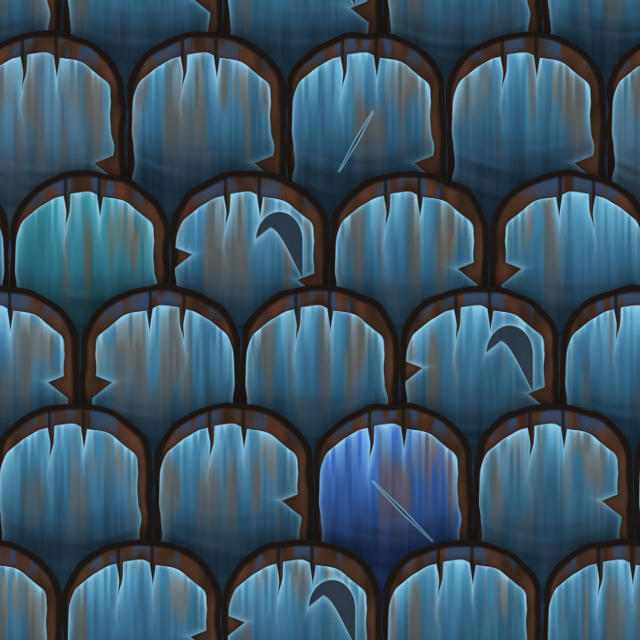
A WebGL 1 fragment shader for this pattern:

```glsl
precision highp float;
// Overlapping weathered blue shingles: four across, five rows down, each row in front of
// the one above. Every shingle is an arch with a wooden rim and a painted face that is
// cut by cracks, chips and hollows, then shaded with streaks, rust and frosted edges.
uniform vec2 u_resolution;

#define COLUMNS 4.0
#define LIGHT_BLUE vec3(0.27, 0.53, 0.67)
#define MID_BLUE vec3(0.19, 0.385, 0.50)
#define DEEP_BLUE vec3(0.145, 0.235, 0.31)
#define ICE vec3(0.56, 0.80, 0.91)
#define RUST vec3(0.41, 0.30, 0.23)
#define DARK_WOOD vec3(0.19, 0.135, 0.105)
#define WARM_WOOD vec3(0.36, 0.23, 0.17)
#define OUTLINE vec3(0.105, 0.085, 0.075)
#define CRACK_LEFT -0.15
#define CRACK_RIGHT 0.06

float hash(vec2 p) {
  vec3 a = fract(vec3(p.xyx) * 0.1031);
  a += dot(a, a.yzx + 33.33);
  return fract((a.x + a.y) * a.z);
}

float noise(vec2 p) {
  vec2 i = floor(p), f = fract(p);
  f = f * f * (3.0 - 2.0 * f);
  return mix(mix(hash(i), hash(i + vec2(1, 0)), f.x),
             mix(hash(i + vec2(0, 1)), hash(i + vec2(1, 1)), f.x), f.y);
}

// Approximate distance to a round-topped slab; y runs down from its top.
float arch(vec2 p, float halfWidth, float rise) {
  float u = abs(p.x) / halfWidth, v = max(rise - p.y, 0.0) / rise;
  return (length(vec2(u, v)) - 1.0) * mix(halfWidth, rise, v / (u + v + 0.001));
}

// The cutting shapes are positive inside.
float crack(vec2 q, float x, float len) {
  x += 0.03 * (noise(vec2(q.y * 9.0, x * 40.0)) - 0.5);
  return 0.024 * (1.0 - (q.y - 0.1) / len) - abs(q.x - x);
}

float notch(vec2 q, float y) {
  float reach = q.x - 0.30;
  return min(q.y - y + reach * 0.4, y + reach * 0.8 - q.y) * 0.8;
}

float hollow(vec2 q) {
  float lump = 0.33 + 0.40 * smoothstep(0.12, 0.42, q.x) + 0.8 * max(0.13 - q.x, 0.0);
  return min(-arch(q - vec2(0.185, 0.235), 0.145, 0.18), (lump - q.y) * 0.55);
}

float segment(vec2 p, vec2 a, vec2 b) {
  vec2 ab = b - a;
  float t = clamp(dot(p - a, ab) / dot(ab, ab), 0.0, 1.0);
  return length(p - a - ab * t) + 0.016 * abs(t - 0.5);
}

// Kinds: 0 whole, 1 chip right, 2 chip left, 3 hollow, 4 chip and scratch,
// 5 violet and scratched, 6 teal, 7 greyed chip.
float faceDistance(vec2 q, float kind, float chipY) {
  float d = arch(q - vec2(-0.025, 0.125), 0.44, 0.30) + 0.045 * (noise(q * 10.0 + 7.0) - 0.5);
  d = max(d, max(crack(q, CRACK_LEFT, 0.22), crack(q, CRACK_RIGHT, 0.16)));
  bool whole = kind == 0.0 || kind == 5.0 || kind == 6.0;
  if (kind == 3.0) {
    d = max(d, max(hollow(q), notch(vec2(-q.x - 0.06, q.y), 0.5)));
    d = max(d, notch(q, 0.66));
  } else if (!whole) d = max(d, notch(q, chipY));
  return d;
}

vec3 paintedFace(vec2 q, float d, float kind, float seed) {
  vec3 c = mix(LIGHT_BLUE, MID_BLUE, smoothstep(0.1, 0.6, q.y));
  c = mix(c, DEEP_BLUE, smoothstep(0.5, 0.98, q.y));
  if (kind == 5.0) c *= vec3(0.93, 0.84, 1.16);
  if (kind == 6.0) c *= vec3(0.85, 1.08, 0.96);
  if (kind == 7.0) c = mix(c, vec3(0.36, 0.43, 0.47), 0.35);
  // Vertical grain and curved brush marks low down.
  float fine = noise(vec2(q.x * 48.0, q.y * 3.5) + seed);
  c *= 0.82 + 0.24 * noise(vec2(q.x * 17.0, q.y * 2.5) + seed) + 0.12 * fine;
  float brush = noise(vec2(q.x * 3.0 + seed, (q.y + q.x * q.x * 0.6) * 24.0));
  c *= 1.0 - 0.25 * brush * smoothstep(0.55, 0.85, q.y);
  // Rust runs, heaviest at the upper right.
  float rust = 0.6 * smoothstep(0.52, 0.85, noise(vec2(q.x * 14.0, q.y * 1.8) + seed * 1.7));
  vec2 patchPos = (q - vec2(0.24, 0.30)) / vec2(0.13, 0.17);
  rust += 0.8 * exp(-dot(patchPos, patchPos)) * smoothstep(0.25, 0.7, fine);
  c = mix(c, RUST, min(rust, 0.7) * (1.0 - smoothstep(0.5, 0.95, q.y)));
  // Frosted edges and drips.
  float u = clamp((q.x + 0.025) / 0.44, -1.0, 1.0);
  float drop = max(q.y - 0.125 - 0.30 * (1.0 - sqrt(1.0 - u * u)), 0.0);
  float drips = exp(-drop * 7.0) * smoothstep(0.3, 0.8, fine);
  float edge = exp(min(d, 0.0) * 62.0) * mix(1.0, 0.45, smoothstep(0.35, 0.9, q.y));
  return mix(c, ICE, clamp(edge * 0.85 + drips * 0.65, 0.0, 0.95));
}

vec3 woodenRim(vec2 q, float outer, float face, float kind, float seed) {
  vec3 c = mix(DARK_WOOD, WARM_WOOD, noise(q * vec2(15.0, 7.0) + seed));
  float stain = smoothstep(0.3, 0.75, noise(vec2(q.x * 22.0, q.y * 5.0) + seed));
  c = mix(c, vec3(0.18, 0.30, 0.45), stain * 0.75 * (1.0 - smoothstep(0.08, 0.26, q.y)));
  float split = min(abs(q.x - CRACK_LEFT), abs(q.x - CRACK_RIGHT));
  c = mix(c, OUTLINE, 0.7 * (1.0 - smoothstep(0.004, 0.018, split)));
  c = mix(c, OUTLINE, 0.6 * exp(-max(face, 0.0) * 60.0));
  if (kind == 3.0) c = mix(c, DEEP_BLUE, 0.8 * smoothstep(-0.01, 0.01, hollow(q)));
  return mix(c, OUTLINE, smoothstep(-0.032, -0.006, outer));
}

// Per row: horizontal shift, top edge, and one kind digit per column.
vec3 rowLayout(float r) {
  if (r < 0.5) return vec3(0.29, 0.22, 7141);
  if (r < 1.5) return vec3(0.56, 1.09, 6312);
  if (r < 2.5) return vec3(0.0, 1.80, 1203);
  if (r < 3.5) return vec3(0.46, 2.54, 151);
  return vec3(-0.11, 3.39, 130);
}

void main() {
  vec2 p = gl_FragCoord.xy / u_resolution.y * COLUMNS;
  p.y = COLUMNS - p.y;
  float px = COLUMNS / u_resolution.y;
  float nearest = floor((p.y - 0.22) / 0.8);
  vec3 color = DEEP_BLUE;
  for (int i = -1; i <= 1; i++) {
    float row = nearest + float(i), r = mod(row, 5.0);
    vec3 layout = rowLayout(r);
    float column = floor(p.x - layout.x + 0.5), c = mod(column, 4.0);
    float kind = mod(floor(layout.z / pow(10.0, 3.0 - c) + 0.001), 10.0);
    vec2 q = vec2(p.x - layout.x - column, p.y - layout.y - (row - r) * 0.8);
    if (kind == 2.0) q.x = -q.x;
    float seed = 31.0 * hash(vec2(c, r) + 3.0);
    float outer = arch(q, 0.475, 0.36) + 0.025 * (noise(q * 8.0 + seed) - 0.5);
    float face = faceDistance(q, kind, r < 0.5 ? 0.80 : 0.59);
    vec3 tile = woodenRim(q, outer, face, kind, seed);
    tile = mix(tile, paintedFace(q, face, kind, seed), 1.0 - smoothstep(-px, px, face));
    if (kind == 4.0 || kind == 5.0) {
      float s = kind == 4.0 ? segment(q, vec2(-0.17, 0.85), vec2(0.04, 0.48))
                            : segment(q, vec2(-0.13, 0.47), vec2(0.24, 0.84));
      tile = mix(tile, ICE, 0.65 * (1.0 - smoothstep(0.008, 0.022, s)));
      tile = mix(tile, DEEP_BLUE, 1.0 - smoothstep(0.002, 0.012, s));
    }
    // Contact shadow on the row behind, then the shingle and its dark joint.
    color *= 1.0 - 0.35 * exp(-max(outer, 0.0) * 12.0) * smoothstep(-0.3, 0.0, q.y);
    color = mix(color, tile, 1.0 - smoothstep(0.022 - px, 0.022 + px, outer));
  }
  gl_FragColor = vec4(color, 1.0);
}
```
